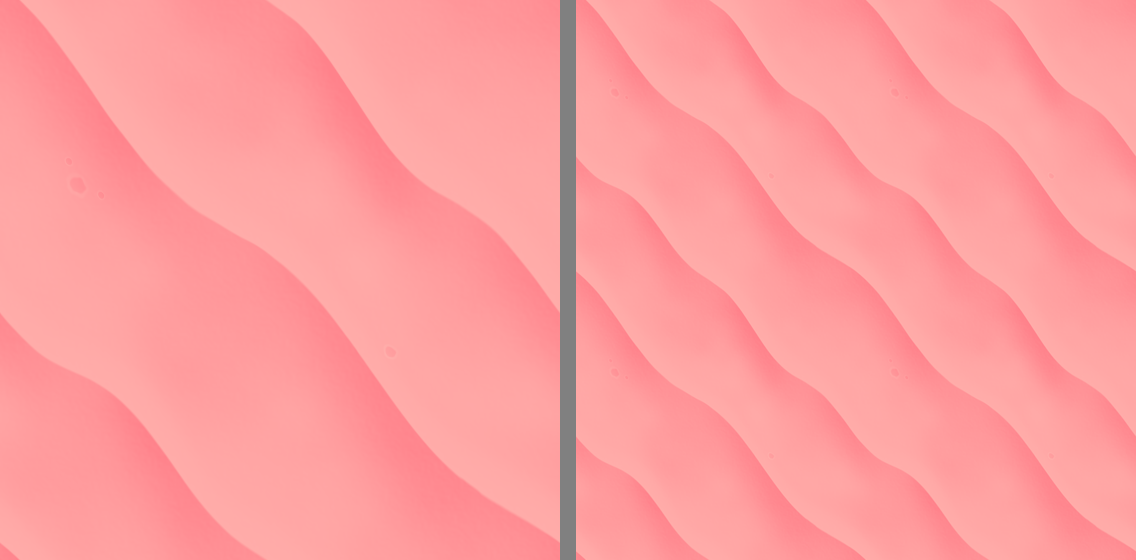
Left: one tile. Right: repeated 2 by 2.
Give the GLSL for this texture, as a Shadertoy shader.

```glsl
// Soft pink dunes: wavy diagonal ridges with pale crests, shaded undersides, fine grain and a few pits.

const float TAU = 6.2831853;
const vec3 SHADE_PINK = vec3(1.0, 0.51, 0.545);
const vec3 CREST_PINK = vec3(1.0, 0.685, 0.67);

float hash(vec2 p) {
    vec3 q = fract(vec3(p.xyx) * 0.1031);
    q += dot(q, q.yzx + 33.33);
    return fract((q.x + q.y) * q.z);
}

// Value noise that wraps after a whole number of cells
float wrapNoise(vec2 p, float period) {
    vec2 cell = floor(p);
    vec2 f = p - cell;
    f = f * f * f * (f * (f * 6.0 - 15.0) + 10.0);
    vec2 a = mod(cell, period);
    vec2 b = mod(cell + 1.0, period);
    return mix(mix(hash(a), hash(vec2(b.x, a.y)), f.x),
               mix(hash(vec2(a.x, b.y)), hash(b), f.x), f.y);
}

float clouds(vec2 uv, float cells) {
    float sum = 0.0;
    float weight = 0.55;
    for (int i = 0; i < 3; i++) {
        sum += weight * (wrapNoise(uv * cells + 3.7, cells) - 0.5);
        cells *= 2.0;
        weight *= 0.5;
    }
    return sum;
}

// Difference of shifted noise reads as lit paper grain
float grain(vec2 uv, float cells) {
    vec2 p = uv * cells;
    return wrapNoise(p, cells) - wrapNoise(p + vec2(0.5, 0.4), cells);
}

// Position of ridge k across the diagonal; even and odd ridges differ
float ridge(float k, float x) {
    float even = 0.035 * cos(TAU * 2.0 * (x - 0.04));
    float odd = -0.037 + 0.024 * cos(TAU * 3.0 * (x - 0.22))
              + 0.017 * cos(TAU * (x - 0.33));
    return 0.5 * k + mix(even, odd, mod(k, 2.0));
}

// Small waver and occasional nicks along a ridge
float raggedness(float k, float x) {
    float row = mod(k, 2.0) * 7.0 + 0.5;
    float waver = wrapNoise(vec2(x * 26.0, row), 26.0) - 0.5;
    float nickMask = smoothstep(0.8, 0.92, wrapNoise(vec2(x * 19.0, row + 3.0), 19.0));
    float nick = wrapNoise(vec2(x * 90.0, row), 90.0) - 0.3;
    return 0.004 * waver + 0.008 * nickMask * nick;
}

// Tone from a crest (s = 0) to the shadow under the next ridge (s = 1)
float duneTone(float s, float nextRidge, float x, float cloud) {
    s = clamp(s, 0.0, 1.0);
    float rise = ridge(nextRidge, x + 0.02) - ridge(nextRidge, x - 0.02);
    float steepness = clamp(0.5 - 28.0 * rise, 0.0, 1.0);
    float shadow = mix(0.16, 0.42, steepness) * smoothstep(0.5, 1.0, s);
    float crest = 0.05 * (1.0 - smoothstep(0.1, 0.2, s + 0.12 * cloud));
    float patches = 0.42 * cloud * smoothstep(0.05, 0.4, s);
    return 0.89 - 0.47 * s - shadow + crest + patches;
}

// Dimple with a darker floor and a pale lip
float pit(vec2 uv, vec2 center, float radius) {
    vec2 q = (fract(uv - center + 0.5) - 0.5) / radius;
    float dist = length(q * vec2(1.1, 1.0) + vec2(0.2, 0.1) * q.yx);
    dist += 0.25 * (wrapNoise(uv * 110.0, 110.0) - 0.5);
    float bowl = 1.0 - smoothstep(0.65, 0.95, dist);
    float lip = smoothstep(0.75, 1.0, dist) * (1.0 - smoothstep(1.05, 1.4, dist));
    float side = clamp(dot(q, vec2(0.6, 0.4)), -1.0, 1.0);
    return lip * (0.1 - 0.06 * side) - bowl * (0.2 + 0.12 * side);
}

void mainImage(out vec4 fragColor, in vec2 fragCoord) {
    vec2 uv = fragCoord / iResolution.xy;
    float across = uv.x + uv.y;
    float cloud = clouds(uv, 4.0);

    // Signed distance to the nearest ridge
    float k = floor(across * 2.0 + 0.5);
    float here = ridge(k, uv.x);
    float d = across - here;
    d -= raggedness(k, uv.x) * exp(-30.0 * abs(d));

    // Pale slope above the ridge, shaded slope below it
    float above = duneTone(d / (ridge(k + 1.0, uv.x) - here), k + 1.0, uv.x, cloud);
    float below = duneTone(1.0 + d / (here - ridge(k - 1.0, uv.x)), k, uv.x, cloud);
    float softness = 0.0025 + 0.002 * wrapNoise(uv * 9.0, 9.0);
    float tone = mix(below, above, smoothstep(-softness, softness, d));

    // Grain shows most in the shade
    float texture2 = grain(uv, 170.0) + 0.7 * grain(uv, 90.0);
    tone += 0.065 * texture2 * clamp(1.1 - tone, 0.15, 1.0);

    // A cluster of pits and one lone pit
    vec2 clusterCenter = vec2(0.139, 0.669);
    for (int i = 0; i < 3; i++) {
        float angle = 4.24 - 2.32 * float(i);
        float satellite = min(float(i), 1.0);
        vec2 offset = 0.045 * satellite * vec2(cos(angle), sin(angle));
        tone += pit(uv, clusterCenter + offset, mix(0.017, 0.007, satellite));
    }
    tone += pit(uv, vec2(0.698, 0.371), 0.011);

    fragColor = vec4(mix(SHADE_PINK, CREST_PINK, clamp(tone, 0.0, 1.0)), 1.0);
}
```
